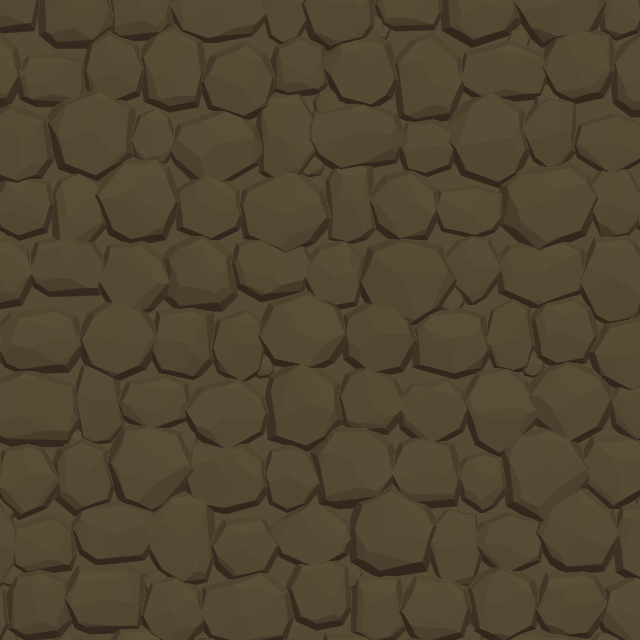
Give the GLSL for this texture, as a WebGL 1 fragment shader.

```glsl
precision highp float;
uniform vec2 u_resolution;

const float ROWS = 9.6;          // stone rows across the canvas height
const float WIDTH_JITTER = 0.24; // shift of the joints along a row
const float PEBBLE_CHANCE = 0.13;
const float SQUARENESS = 0.28;   // 0 = elliptic outline, 1 = box
const float EDGE_PIXELS = 1.3;   // width of the smoothed creases
const int SIDES = 8;
const int CAPS = 4;
const vec3 LIGHT = vec3(0.12, 0.45, 0.885);
const vec3 SHADOW_COLOR = vec3(0.193, 0.153, 0.112);
const vec3 LIT_COLOR = vec3(0.352, 0.310, 0.214);
const float TAU = 6.2831853;

vec2 hash2(vec2 p) {
  vec3 q = fract(p.xyx * vec3(0.1031, 0.1030, 0.0973));
  q += dot(q, q.yzx + 33.33);
  return fract((q.xx + q.yz) * q.zy);
}

// Wavy bed joint below the given row
float bedJoint(float x, float row) {
  float phase = TAU * hash2(vec2(row, 71.3)).x;
  return row + 0.13 * sin(1.9 * x + phase) + 0.10 * sin(4.3 * x + 2.7 * phase);
}

float headJoint(float column, float row) {
  return column + WIDTH_JITTER * (2.0 * hash2(vec2(column, row) + 17.0).x - 1.0);
}

// Share of the second surface at a crease; gap is its lead in height
float creaseBlend(vec2 slopeA, vec2 slopeB, float gap) {
  float width = EDGE_PIXELS * ROWS / u_resolution.y;
  return clamp(0.5 + gap / (length(slopeA - slopeB) * width + 0.00001), 0.0, 1.0);
}

// Keeps the lower plane; surface holds the slope in xy and the height in z
void cutPlane(inout vec3 surface, vec2 slope, float height) {
  float share = creaseBlend(surface.xy, slope, surface.z - height);
  surface = vec3(mix(surface.xy, slope, share), min(surface.z, height));
}

// Adds a convex faceted stone: steep sides, bevels and a nearly flat cap
void addStone(inout vec3 top, vec2 p, vec2 halfSize, vec2 seed) {
  vec2 reach = abs(p) - halfSize * 1.15 - 0.03;
  if (max(reach.x, reach.y) < 0.0) {
    float size = 2.0 * min(halfSize.x, halfSize.y);
    vec3 surface = vec3(0.0, 0.0, 9.0);
    for (int k = 0; k < SIDES; k++) {
      float fk = float(k);
      vec2 r = hash2(seed + vec2(fk * 3.1, fk * 4.7));
      float angle = TAU * (fk + 0.75 * r.x) / float(SIDES);
      vec2 dir = vec2(cos(angle), sin(angle));
      vec2 extent = abs(dir) * halfSize;
      float rim = mix(length(extent), extent.x + extent.y, SQUARENESS);
      rim *= 0.98 + 0.09 * r.y;
      float steep = mix(1.7, 3.0, r.x);
      cutPlane(surface, dir * steep, (rim - dot(p, dir)) * steep);

      // Bevel, turned a little away from the side
      vec2 bevel = dir + 0.7 * (r.y - 0.5) * vec2(-dir.y, dir.x);
      float slope = mix(0.35, 0.75, r.y);
      float lift = size * mix(0.19, 0.31, r.x);
      cutPlane(surface, bevel * slope, lift + (0.8 * rim - dot(p, bevel)) * slope);
    }
    for (int k = 0; k < CAPS; k++) {
      float fk = float(k);
      vec2 r = hash2(seed + vec2(fk * 2.3 + 41.9, fk * 5.9));
      float angle = TAU * (fk + r.x) / float(CAPS);
      vec2 slope = mix(0.03, 0.20, r.y) * vec2(cos(angle), sin(angle));
      cutPlane(surface, slope, size * (0.28 + 0.03 * r.x) - dot(p, slope));
    }
    float share = creaseBlend(top.xy, surface.xy, surface.z - top.z);
    top = vec3(mix(top.xy, surface.xy, share), max(top.z, surface.z));
  }
}

// Highest surface among the flat ground, the four nearest stones and a pebble
vec3 wall(vec2 p) {
  vec3 top = vec3(0.0);
  for (int j = 0; j < 2; j++) {
    float row = floor(p.y - 0.5) + float(j);
    float shift = hash2(vec2(row, 29.0)).x;
    vec2 q = vec2(p.x + shift, p.y);
    for (int i = 0; i < 2; i++) {
      vec2 id = vec2(floor(q.x - 0.5) + float(i), row);
      float left = headJoint(id.x, row);
      float right = headJoint(id.x + 1.0, row);
      float middle = 0.5 * (left + right) - shift;
      vec2 low = vec2(left, bedJoint(middle, row));
      vec2 high = vec2(right, bedJoint(middle, row + 1.0));
      vec2 center = 0.5 * (low + high);
      vec2 halfSize = 0.5 * (high - low);
      addStone(top, q - center, halfSize, id * 7.0 + 3.0);

      // Pebble at the stone corner nearest to the point
      if (i + j == 2 && hash2(id + 83.0).x < PEBBLE_CHANCE) {
        vec2 pebbleSize = 0.13 + 0.08 * hash2(id + 5.0);
        addStone(top, q - low, pebbleSize, id * 11.0 + 50.0);
      }
    }
  }
  return top;
}

void main() {
  vec2 slope = wall(gl_FragCoord.xy / u_resolution.y * ROWS).xy;
  float lit = max(dot(normalize(vec3(slope, 1.0)), LIGHT), 0.0);
  gl_FragColor = vec4(mix(SHADOW_COLOR, LIT_COLOR, lit), 1.0);
}
```
